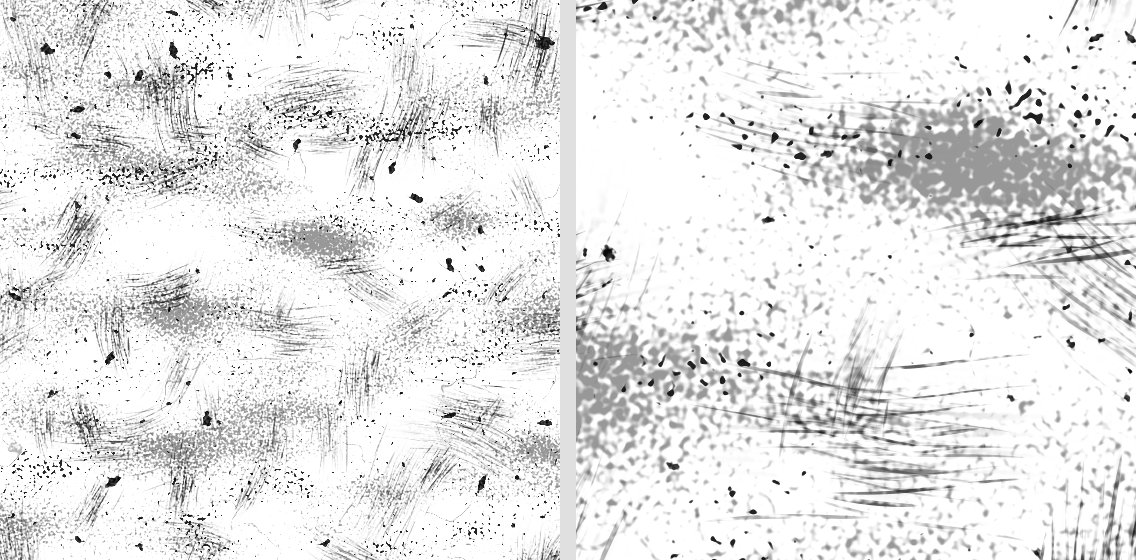
Left: the whole. Right: its middle third, enlarged.
A WebGL 2 fragment shader for this texture:

```glsl
#version 300 es
precision highp float;
precision highp int;
// Worn white surface: curved bundles of hair-thin scratches, dark ragged chips,
// clustered specks, faint cracks and a grainy grey haze. Each layer multiplies
// the remaining paper brightness; placement comes from hashes and gradient noise.

#define LAYERS 7
#define STRANDS 3
#define LANE 0.0042
#define HAIR_WIDTH 0.0016
#define HAIR_INK 0.95
#define SMEAR_INK 0.62
#define DUST_INK 0.42
#define DUST_LEVEL 0.20
#define SPECK_LEVEL 0.57
#define CRACK_INK 0.30
#define INK_TONE 0.04
#define SEED 5

uniform vec2 u_resolution;
out vec4 fragColor;

vec3 hash(ivec2 cell, int salt) {
    uvec3 q = uvec3(ivec3(cell, salt + SEED * 101)) * 1664525u + 1013904223u;
    q.x += q.y * q.z;
    q.y += q.z * q.x;
    q.z += q.x * q.y;
    q ^= q >> 16u;
    q.x += q.y * q.z;
    q.y += q.z * q.x;
    q.z += q.x * q.y;
    return vec3(q >> 16u) / 65535.0;
}

float cornerRamp(ivec2 corner, vec2 offset) {
    return dot(hash(corner, 0).xy * 2.0 - 1.0, offset);
}

// Gradient noise, roughly -0.8 to 0.8
float noise(vec2 p) {
    ivec2 i = ivec2(floor(p));
    vec2 f = fract(p);
    vec2 u = f * f * f * (f * (f * 6.0 - 15.0) + 10.0);
    float low = mix(cornerRamp(i, f), cornerRamp(i + ivec2(1, 0), f - vec2(1, 0)), u.x);
    float high = mix(cornerRamp(i + ivec2(0, 1), f - vec2(0, 1)), cornerRamp(i + 1, f - 1.0), u.x);
    return 1.22 * mix(low, high, u.y);
}

float roughNoise(vec2 p) {
    return noise(p) + 0.55 * noise(p * 2.3 + 17.3);
}

mat2 turn(float a) {
    return mat2(cos(a), -sin(a), sin(a), cos(a));
}

// Paper left by one layer of scratch bundles, one bundle in each grid cell
float scratchedPaper(vec2 p, int layer, float pixel, float grain) {
    float k = float(layer);
    float cellSize = 1.0 / (1.9 + 0.3 * k);
    vec2 grid = p / cellSize + vec2(0.37, 0.61) * k;
    ivec2 cell = ivec2(floor(grid));
    vec3 place = hash(cell, 10 + layer), shape = hash(cell, 30 + layer);
    float reach = cellSize * mix(0.22, 0.34, place.z);
    float weight = mix(0.35, 1.0, shape.z);

    // Local frame: x along the strokes, y across them, bent to an arc
    vec2 q = (fract(grid) - 0.5 - 0.26 * (place.xy - 0.5)) * cellSize;
    float steep = step(shape.x, 0.5);
    q = turn(mix(mix(-0.7, 0.65, shape.y), mix(0.95, 1.9, shape.y), steep)) * q;
    q.y += (place.x - 0.5) * 3.6 * q.x * q.x + 0.0015 * sin(q.x * 45.0 + k);

    // Soft streaked smear
    float streak = noise(q * vec2(18.0, 260.0) + 31.0 * (k + place.xy)) + 0.55 * grain;
    vec2 e = q / (reach * vec2(0.5, 0.2));
    float paper = 1.0 - SMEAR_INK * weight * exp(-dot(e, e)) * smoothstep(-0.05, 0.5, streak);

    // Tapered hairs in lanes; each set of lanes is tilted a little
    float wear = smoothstep(-0.4, 0.3, streak);
    for (int s = 0; s < STRANDS; s++) {
        float spacing = LANE * (0.85 + 0.5 * place.y + 0.11 * float(s));
        float lane = (q.y + q.x * 0.13 * float(s - 1)) / spacing + 0.37 * float(s);
        int id = int(floor(lane));
        int salt = 100 + layer * 8 + s + 97 * (cell.x + 11 * cell.y);
        vec3 h = hash(ivec2(id, 1), salt), g = hash(ivec2(id, 2), salt);
        float t = (q.x - (g.x - 0.5) * 0.8 * reach) / (reach * mix(0.15, 0.6, g.y));
        float taper = sqrt(max(1.0 - t * t, 0.0));
        float across = float(id) * spacing / (0.25 * reach);
        float present = step(h.y, exp(-across * across));
        float away = abs(fract(lane) - 0.5 - 0.3 * (h.x - 0.5)) * spacing;
        float width = HAIR_WIDTH * mix(0.35, 1.0, g.z * g.z) * taper;
        float line = clamp((width - away) / pixel + 0.5, 0.0, 1.0);
        paper *= 1.0 - HAIR_INK * weight * mix(0.3, 1.0, h.z) * line * taper * present * wear;
    }
    return paper;
}

// Ragged elongated flakes, at most one per grid cell
float chips(vec2 p, float count, float density, int salt, float grain) {
    vec2 g = p * count;
    ivec2 cell = ivec2(floor(g));
    vec3 h = hash(cell, salt), s = hash(cell, salt + 1);
    float crowd = clamp(0.5 + 1.6 * noise(vec2(cell) / count * 4.0 + 7.3), 0.0, 1.5);
    vec2 q = turn(s.x * 3.1416) * (fract(g) - 0.35 - 0.3 * h.xy);
    q.y = q.y * mix(1.3, 3.2, s.y) + 0.8 * q.x * q.x;
    float d = length(q) - mix(0.09, 0.27, s.z * s.z) + 0.2 * noise(g * 7.0);
    float edge = 0.0012 * count;
    float body = (1.0 - smoothstep(-edge, edge, d)) * step(h.z, density * crowd);
    return body * clamp(0.88 + 0.3 * grain, 0.0, 1.0);
}

void main() {
    vec2 p = gl_FragCoord.xy / u_resolution.y;
    float pixel = 1.0 / u_resolution.y;
    float grain = noise(p * 233.0) + 0.6 * noise(p * 121.0 + 50.0);

    // Scratches, then flakes of two sizes
    float paper = 1.0;
    for (int i = 0; i < LAYERS; i++) paper *= scratchedPaper(p, i, pixel, grain);
    paper *= 1.0 - chips(p, 18.0, 0.26, 60, grain);
    paper *= 1.0 - chips(p, 55.0, 0.20, 70, grain);

    // Grey haze and dark specks in sideways drawn patches
    float haze = 1.2 * roughNoise(p * vec2(3.3, 8.0) + 3.0);
    paper *= 1.0 - DUST_INK * smoothstep(DUST_LEVEL, DUST_LEVEL + 0.65, grain + haze);
    float cluster = 0.8 * roughNoise(p * vec2(4.0, 11.0) + 60.0);
    paper *= 1.0 - 0.9 * smoothstep(0.0, 0.14, noise(p * 170.0 + 9.0) + cluster - SPECK_LEVEL);

    // Faint cracks along the zero lines of a slow noise field
    float crack = abs(noise(p * 6.0 + 80.0) + 0.15 * noise(p * 35.0)) / 6.0;
    float crackMask = smoothstep(0.0, 0.3, 0.4 * grain - haze * 0.5);
    paper *= 1.0 - CRACK_INK * crackMask * (1.0 - smoothstep(0.0003, 0.0016, crack));

    fragColor = vec4(vec3(mix(INK_TONE, 1.0, paper)), 1.0);
}
```
